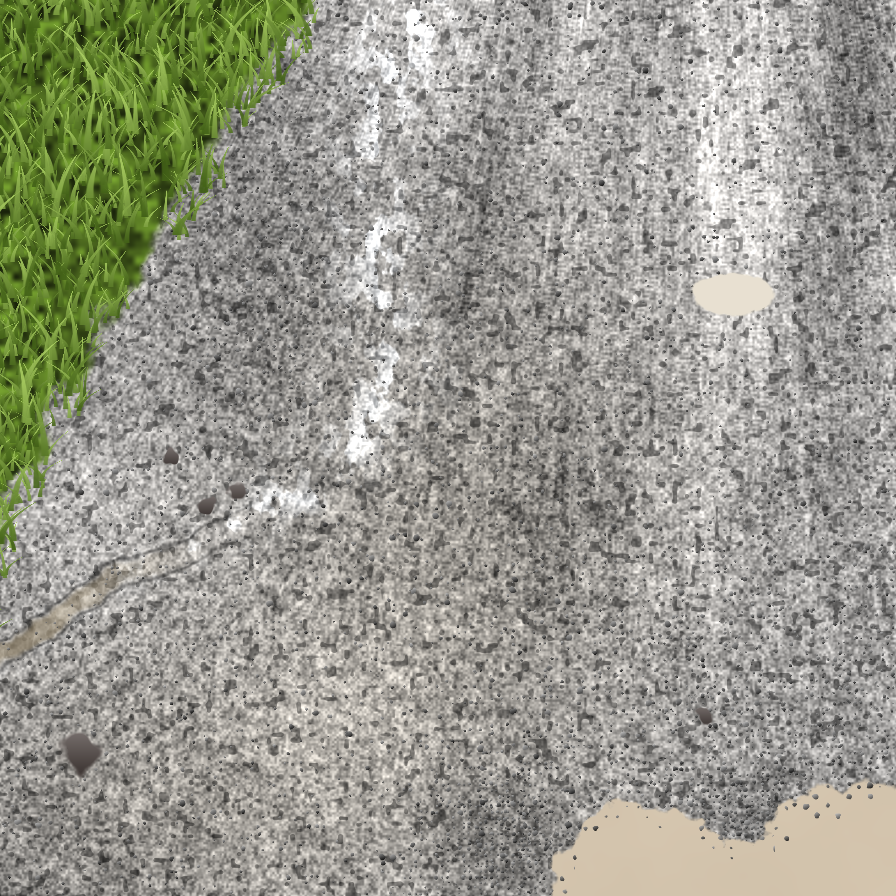
Reproduce this texture procedurally as a WebGL 2 fragment shader.

```glsl
#version 300 es
precision highp float;
// Muddy gravel track seen from above: grass at upper left, a wet rill and puddles.
// Soft blobs set the broad tone, ray-aligned noise the ruts, hashed cells the
// stones and grass blades, and distance fields the water.
uniform vec2 u_resolution;
out vec4 fragColor;

float hash(vec2 p) { return fract(sin(dot(p, vec2(127.1, 311.7))) * 43758.5); }

float noise(vec2 p) {
  vec2 i = floor(p), f = fract(p);
  f = f * f * (3. - 2. * f);
  return mix(mix(hash(i), hash(i + vec2(1, 0)), f.x),
             mix(hash(i + vec2(0, 1)), hash(i + 1.), f.x), f.y);
}

float fbm(vec2 p) {
  float sum = 0., amp = .5;
  for (int i = 0; i < 4; i++) {
    sum += amp * noise(p);
    p = mat2(1.6, 1.2, -1.2, 1.6) * p + 7.3;
    amp *= .5;
  }
  return sum;
}

float blob(vec2 p, float x, float y, float rx, float ry) {
  vec2 d = (p - vec2(x, y)) / vec2(rx, ry);
  return exp(-dot(d, d));
}

float ellipse(vec2 p, float x, float y, float rx, float ry) {
  return 1. - length((p - vec2(x, y)) / vec2(rx, ry));
}

float rillDistance(vec2 p) {
  const vec2 path[10] = vec2[10](vec2(.47, 1.02), vec2(.43, .88), vec2(.415, .77), vec2(.42, .67),
    vec2(.445, .59), vec2(.405, .505), vec2(.34, .45), vec2(.24, .4), vec2(.12, .355), vec2(-.02, .255));
  float best = 1.;
  for (int i = 0; i < 9; i++) {
    vec2 a = p - path[i], b = path[i + 1] - path[i];
    best = min(best, length(a - b * clamp(dot(a, b) / dot(b, b), 0., 1.)));
  }
  return best;
}

// One stone per cell, lit from above left
void addStones(inout vec3 col, vec2 p, float scale, float density) {
  vec2 q = p * scale, cell = floor(q);
  vec2 d = fract(q) - .32 - .36 * vec2(hash(cell + 3.1), hash(cell + 8.7));
  float radius = .15 + .2 * hash(cell + 5.5);
  float shape = length(d) + .2 * (noise(q * 4.) - .5);
  float mask = smoothstep(radius, radius - .1, shape) * step(hash(cell + scale), density);
  float light = .22 + .3 * hash(cell + 1.9) + dot(d, vec2(-.3, .7));
  col = mix(col, vec3(light), mask * .9);
}

float grassEdge(float y) { return (y - .36) * .58 - .03 * sin((y - .36) * 4.9); }

// Layers of curved, tapered blades rooted inside the verge
void addGrass(inout vec3 col, vec2 p) {
  float inside = grassEdge(p.y) - p.x + .07 * (fbm(p * 20.) - .5);
  if (inside < -.13) return;
  col = mix(col, vec3(.3, .41, .12) * (.3 + 1.3 * noise(p * 110.)), smoothstep(.01, .03, inside));
  for (int layer = 0; layer < 5; layer++) {
    float scale = 54. - 7. * float(layer), shift = 17.3 * float(layer);
    vec2 q = p * scale + shift;
    for (int k = 0; k < 9; k++) {
      vec2 cell = floor(q) + vec2(k % 3 - 1, -(k / 3));
      float h = hash(cell), h2 = hash(cell + 4.7);
      vec2 root = cell + vec2(h, h2), place = (root - shift) / scale;
      if (grassEdge(place.y) - place.x < .13 * (noise(place * 24.) - .45)) continue;
      vec2 v = q - root;
      float t = v.y / (.7 + 1.2 * h2);
      float lean = (hash(cell + 9.2) - .5) * 2.4, width = .14 * (1. - t) + .02;
      float mask = smoothstep(width, width * .5, abs(v.x - lean * t * t)) * step(0., t) * step(t, 1.);
      vec3 blade = mix(vec3(.26, .38, .09), vec3(.66, .8, .38), clamp(.6 * t + .8 * h - .2, 0., 1.));
      col = mix(col, blade, mask * .9);
    }
  }
}

void main() {
  vec2 p = gl_FragCoord.xy / u_resolution;
  float rill = rillDistance(p + .04 * (vec2(fbm(p * 20.), fbm(p * 20. + 40.)) - .47));
  float upper = smoothstep(.4, .56, p.y);
  float road = smoothstep(-.02, .12, p.x - .11 - .1 * p.y - .25 * upper);

  // Broad light and dark areas
  float tone = .645 + .2 * blob(p, .82, .88, .08, .22) + .1 * blob(p, .78, .48, .07, .25)
    + .15 * blob(p, .48, .98, .07, .16) + .07 * blob(p, .65, .87, .05, .25)
    + .07 * blob(p, .36, .2, .1, .14) + .06 * blob(p, .12, .42, .1, .08)
    - .12 * blob(p, .53, .74, .05, .18) - .08 * blob(p, .62, .47, .1, .2)
    - .15 * blob(p, .95, .88, .04, .2) - .1 * blob(p, .86, .43, .03, .12);
  float bank = blob(p, .29, .72, .09, .22);
  float gravel = blob(p, .56, .07, .07, .08) + blob(p, .84, .08, .07, .05);
  tone -= .1 * bank + .15 * gravel + .07 * blob(p, .08, .06, .2, .15);

  // Wheel ruts along rays, then grain and dark pits
  float ray = (p.x - .76) / (1.8 - p.y);
  float ruts = noise(vec2(ray * 230., p.y * 7.)) + noise(vec2(ray * 60., p.y * 3.)) - 1.;
  tone += ruts * .13 * road * smoothstep(.1, .6, p.y);
  tone += .26 * (fbm(p * 60.) - .47) + .1 * (fbm(p * 9.) - .47);
  tone += .26 * (noise(p * 210.) - .5) + .32 * (noise(p * 390.) - .5);
  tone += .14 * (noise(vec2(ray * 500., p.y * 90.)) - .5);
  tone *= 1. - .4 * smoothstep(.7, .85, noise(p * 150. + 5.));
  float brown = .35 + .5 * blob(p, .5, .4, .25, .35) + .4 * blob(p, .2, .1, .3, .2);
  vec3 col = tone * mix(vec3(1, 1, 1.01), vec3(1.02, .99, .94), min(brown, 1.));

  // Wet rill: sheen, sharp glints and a murky lower channel
  float sheen = exp(-rill / mix(.012, .036, upper));
  float glint = smoothstep(.46, .56, fbm(p * vec2(65, 48)) + .13 * blob(p, .425, .55, .05, .08));
  col += sheen * (.03 + .36 * glint) * vec3(.96, 1, 1.05);
  float channel = smoothstep(.017, .007, rill) * smoothstep(.26, .03, p.x);
  col = mix(col, vec3(.57, .52, .43) + .2 * (fbm(p * 60.) - .5), channel * .75);
  col *= 1. - .35 * smoothstep(.004, 0., abs(rill - .016)) * smoothstep(.36, .2, p.x);

  // Stones, densest beside the water and on the bank
  float density = .1 + .7 * gravel + .2 * bank + .22 * smoothstep(.45, .8, p.x) * smoothstep(.55, .15, p.y);
  for (int i = 0; i < 3; i++)
    addStones(col, p, 165. - 42. * float(i), density * (1. - .3 * float(i)));
  const vec3 rocks[5] = vec3[5](vec3(.19, .49, .009), vec3(.232, .436, .01),
    vec3(.265, .45, .01), vec3(.09, .16, .021), vec3(.787, .201, .01));
  for (int i = 0; i < 5; i++) {
    vec2 d = (p - rocks[i].xy) / rocks[i].z;
    float mask = smoothstep(1.1, .8, length(d) + .7 * (noise(d * 1.5 + float(i) * 9.) - .5));
    col = mix(col, vec3(.35, .32, .31) + .1 * d.y, mask);
  }

  // Puddles with ragged shores
  float ragged = .3 * (fbm(p * 50.) - .47);
  float small = ellipse(p, .82, .672, .047, .024) + ragged * 1.5;
  col = mix(col, vec3(.91, .88, .82), smoothstep(-.04, .08, small));
  float large = max(ellipse(p, .72, -.01, .108, .115), ellipse(p, .96, 0., .135, .125));
  large = max(large, ellipse(p, .84, -.02, .1, .08)) + ragged;
  vec3 water = vec3(.83, .77, .68) + .04 * (fbm(p * 7.) - .5);
  addStones(water, p, 85., .5 * smoothstep(.3, 0., large));
  col = mix(col, water, smoothstep(-.02, .03, large));

  addGrass(col, p);
  fragColor = vec4(clamp(col, 0., 1.), 1);
}
```
